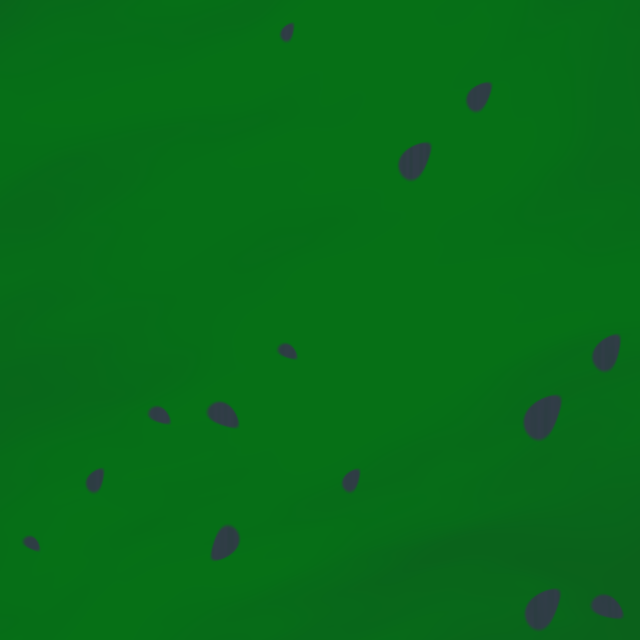
Give the GLSL for this texture, as a WebGL 1 fragment shader.

```glsl
precision highp float;
// Sparse slate-grey seeds scattered on softly streaked green.
uniform vec2 u_resolution;

float hash(vec2 p) {
  return fract(sin(dot(p, vec2(127.1, 311.7))) * 43758.5453);
}

float noise(vec2 p) {
  vec2 i = floor(p), f = fract(p);
  f = f * f * f * (f * (f * 6.0 - 15.0) + 10.0);
  return mix(mix(hash(i), hash(i + vec2(1.0, 0.0)), f.x),
             mix(hash(i + vec2(0.0, 1.0)), hash(i + 1.0), f.x), f.y);
}

float fbm(vec2 p) {
  float sum = 0.0, amplitude = 0.55;
  for (int i = 0; i < 4; i++) {
    sum += amplitude * noise(p);
    p = p * 2.03 + 17.3;
    amplitude *= 0.45;
  }
  return sum;
}

vec2 rotate(vec2 p, float angle) {
  float c = cos(angle), s = sin(angle);
  return vec2(c * p.x + s * p.y, c * p.y - s * p.x);
}

// One seed row per column, and a second one in two columns of five
float hasSeed(vec2 cell) {
  float first = floor(10.0 * hash(vec2(cell.x, 3.7)));
  float second = mod(first + 2.0 + floor(7.0 * hash(vec2(cell.x, 8.2))), 10.0);
  float isFirst = 1.0 - step(0.5, abs(cell.y - first));
  float isSecond = 1.0 - step(0.5, abs(cell.y - second));
  return max(isFirst, isSecond * step(2.5, mod(cell.x, 5.0)));
}

// Approximate distance to an egg that narrows towards +x
float eggDistance(vec2 p, float size) {
  vec2 q = p / size;
  q.y += 0.14 * (q.x * q.x - 0.4);
  q.y /= 0.6 * (1.0 - 0.32 * clamp(q.x, -1.2, 1.2));
  return (length(q) - 1.0) * size * 0.75;
}

void main() {
  vec2 uv = gl_FragCoord.xy / u_resolution;

  // Wide streaks rising gently to the right
  vec2 streak = rotate(uv, 0.4) * vec2(1.7, 5.0);
  streak.y += 0.9 * noise(uv * 3.0 + 5.0);
  float tone = fbm(streak + 2.6);
  vec3 color = mix(vec3(0.022, 0.438, 0.088), vec3(0.036, 0.395, 0.106),
                   smoothstep(0.25, 0.75, tone));
  color = mix(color, vec3(0.045, 0.375, 0.105), 0.7 * smoothstep(0.58, 0.8, tone));

  // Seeds sit at the cell centres of a ten by ten grid
  vec2 cell = floor(uv * 10.0);
  vec2 local = (fract(uv * 10.0) - 0.5) * 0.1;
  float size = mix(0.016, 0.042, hash(cell + 21.3));
  float lean = mix(1.05, -0.55, step(0.65, hash(cell + 4.9)));
  lean += 0.2 * (hash(cell + 13.1) - 0.5);
  lean += 3.14159 * step(0.7, hash(cell + 31.7));
  float d = eggDistance(rotate(local, lean), size);
  float cover = hasSeed(cell) * (1.0 - smoothstep(-0.005, 0.0015, d));

  // Faint upright fibres in the seed
  float fibre = noise(vec2(uv.x * 190.0, uv.y * 12.0));
  vec3 seed = mix(vec3(0.175, 0.235, 0.262), vec3(0.2, 0.232, 0.288), fibre);
  gl_FragColor = vec4(mix(color, seed, 0.97 * cover), 1.0);
}
```
